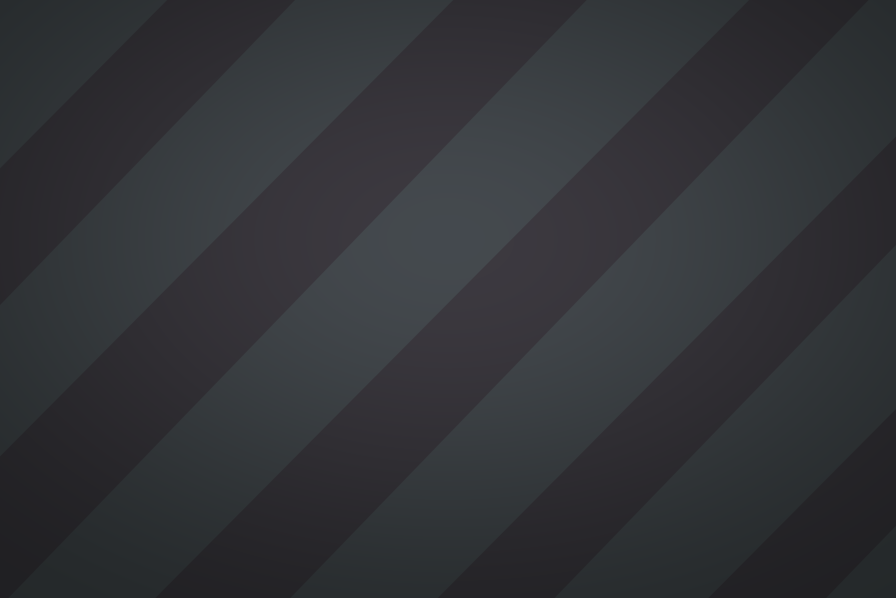
Write a WebGL 2 fragment shader that draws this pattern.

```glsl
#version 300 es
precision highp float;
// Broad diagonal stripes, plum on slate, under a soft vignette.
// Each dark band lies between two slanted edges whose spacing and slope
// differ slightly, so that the bands taper and vary in width.

uniform vec2 u_resolution;
out vec4 fragColor;

// Lengths are in canvas heights, measured along the top edge
const int   BAND_COUNT    = 5;
const float LEFT_START    = 0.293;
const float LEFT_PITCH    = 0.4738;
const float LEFT_SLANT    = 0.993;
const float LEFT_WOBBLE   = 0.0156;
const float LEFT_PHASE    = 2.45;
const float RIGHT_START   = 0.508;
const float RIGHT_PITCH   = 0.4643;
const float RIGHT_SLANT   = 0.967;
const float RIGHT_WOBBLE  = 0.0176;
const float RIGHT_PHASE   = 1.70;
const float WOBBLE_RATE   = 1.5;

const vec3  SLATE         = vec3(0.268, 0.287, 0.305);
const vec3  PLUM          = vec3(0.236, 0.224, 0.250);
const vec3  VIGNETTE_TINT = vec3(0.53, 0.55, 0.54);
const vec2  LIGHT_CENTER  = vec2(0.5, 0.6);
const float LIGHT_RADIUS  = 0.8;

// Position of the k-th edge along the top of the canvas
float edgePosition(float k, float start, float pitch, float wobble, float phase) {
    return start + k * pitch + wobble * cos(WOBBLE_RATE * (k - phase));
}

// Coverage of all dark bands at p, where p.y runs down from the top
float bandMask(vec2 p, float blur) {
    float leftCoord  = p.x + LEFT_SLANT * p.y;
    float rightCoord = p.x + RIGHT_SLANT * p.y;
    float mask = 0.0;
    for (int i = 0; i < BAND_COUNT; i++) {
        float k = float(i);
        float left  = edgePosition(k, LEFT_START, LEFT_PITCH, LEFT_WOBBLE, LEFT_PHASE);
        float right = edgePosition(k, RIGHT_START, RIGHT_PITCH, RIGHT_WOBBLE, RIGHT_PHASE);
        float inside = smoothstep(-blur, blur, leftCoord - left)
                     * smoothstep(-blur, blur, right - rightCoord);
        mask = max(mask, inside);
    }
    return mask;
}

void main() {
    vec2 uv = gl_FragCoord.xy / u_resolution;
    vec2 p = vec2(gl_FragCoord.x / u_resolution.y, 1.0 - uv.y);

    // Stripes, smoothed over about one pixel
    float blur = 1.0 / u_resolution.y;
    vec3 color = mix(SLATE, PLUM, bandMask(p, blur));

    // Elliptical falloff from a light slightly above the middle
    float falloff = smoothstep(0.0, LIGHT_RADIUS, length(uv - LIGHT_CENTER));
    color *= mix(vec3(1.0), VIGNETTE_TINT, falloff);

    fragColor = vec4(color, 1.0);
}
```
